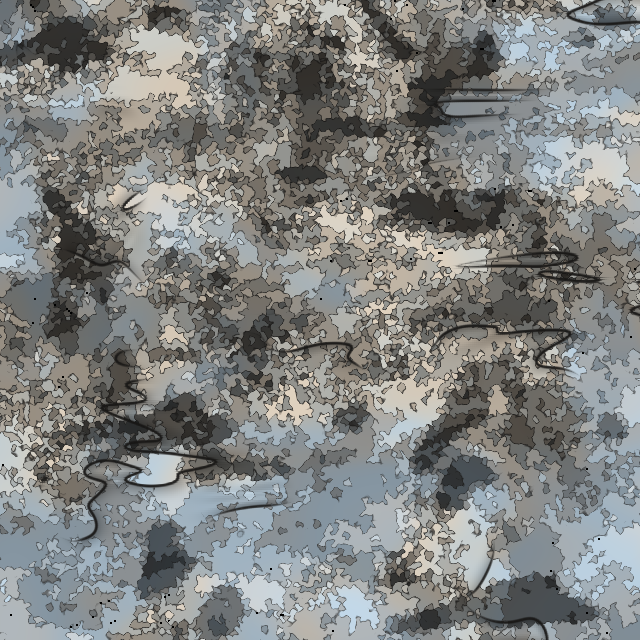
Write a WebGL 2 fragment shader that draws this texture.

```glsl
#version 300 es
precision highp float;
// Weathered rock in flat, jagged patches with thin dark outlines.
// Small cellular shards each take a posterised tone from layered sines;
// neighbours of equal tone merge, and only unequal ones get an outline.

#define SHARDS 108.0      // shards across the canvas
#define LEVELS 8.0        // posterised tone steps
#define MEAN_TONE 0.565
#define CONTRAST 0.205
#define GRAIN 0.50        // tone scatter in busy zones
#define ROUGHNESS 0.72    // gain from one sine layer to the next
#define LINE_WIDTH 0.0006 // half width of outlines
#define LINE_INK 0.80
#define CREVICE_WIDTH 0.0022

uniform vec2 u_resolution;
out vec4 fragColor;

const mat2 TURN = mat2(0.80, 0.60, -0.60, 0.80);

vec3 hash3(vec2 p) {
    vec3 q = fract(vec3(p.xyx) * vec3(0.1031, 0.1030, 0.0973));
    q += dot(q, q.yxz + 33.33);
    return fract((q.xxy + q.yzz) * q.zyx);
}

// Rotated, warped sine layers, centred on zero
float layeredSines(vec2 p, int layers) {
    float sum = 0.0, amp = 1.0;
    for (int i = 0; i < layers; i++) {
        p = TURN * p + 1.7;
        p += 0.65 * sin(p.yx * 0.8 + float(i));
        sum += amp * sin(p.x) * sin(p.y);
        p *= 1.93;
        amp *= ROUGHNESS;
    }
    return sum;
}

// 1 in the smooth bluish zones, 0 on the broken warm rock
float calmness(vec2 p) {
    float rim = length((p - vec2(0.55, 0.62)) * vec2(1.0, 1.2)) - 0.25;
    return smoothstep(0.0, 0.8, 0.5 * layeredSines(p * 9.0 + 4.0, 3) + 1.5 * rim);
}

// Posterised tone of the shard at a site
float toneLevel(vec2 site, float scatter) {
    float calm = calmness(site);
    float busy = smoothstep(-0.5, 0.9, layeredSines(site * 17.0 + 9.0, 3));
    float pocket = smoothstep(0.75, 1.05, layeredSines(site * vec2(9.0, 15.0) + 21.0, 3));
    float tone = MEAN_TONE + 0.10 * calm - 0.34 * pocket;
    tone += CONTRAST * mix(1.0, 0.55, calm) * layeredSines(site * vec2(12.0, 15.0), 6);
    tone += GRAIN * (scatter - 0.5) * busy * (1.0 - 0.7 * calm);
    return clamp(floor(tone * LEVELS), 1.0, 6.0);
}

// x: tone level of the patch, y: distance to the nearest unequal patch
vec2 patches(vec2 uv) {
    vec2 p = uv * SHARDS;
    vec2 cell = floor(p);
    float near = 9.0, other = 9.0, nearLevel = -1.0;
    for (int y = -1; y <= 1; y++) {
        for (int x = -1; x <= 1; x++) {
            vec2 id = cell + vec2(x, y);
            vec3 rnd = hash3(id + 57.0);
            vec2 site = id + 0.1 + 0.8 * rnd.xy;
            // Stretch each shard along its own direction
            float angle = 6.2832 * fract(rnd.x * 7.3 + rnd.z * 3.1);
            vec2 dir = vec2(cos(angle), sin(angle));
            vec2 d = p - site;
            float dist = length(vec2(0.75 * dot(d, dir), 1.35 * dot(d, vec2(-dir.y, dir.x))));
            float level = toneLevel(site / SHARDS, rnd.z);
            if (dist < near) {
                if (level != nearLevel) other = near;
                near = dist;
                nearLevel = level;
            } else if (level != nearLevel) {
                other = min(other, dist);
            }
        }
    }
    return vec2(nearLevel, 0.5 * (other - near) / SHARDS);
}

void main() {
    vec2 uv = gl_FragCoord.xy / u_resolution.y;
    float pixel = 1.0 / u_resolution.y;

    // Patches, with slightly ragged borders
    vec2 ragged = uv + 0.0013 * sin(uv.yx * 390.0 + 2.0 * sin(uv * 170.0));
    vec2 patchInfo = patches(ragged);
    float tone = (patchInfo.x + 0.5) / LEVELS;
    float calm = calmness(uv);
    float drift = layeredSines(uv * 8.0 + 31.0, 2);
    tone += 0.018 * drift;

    // Warm rock against cool haze, with a small shift per tone
    vec3 tint = mix(vec3(1.03, 1.0, 0.94), vec3(0.94, 1.01, 1.06), calm);
    tint += 0.035 * sin(patchInfo.x * 2.1 + 3.0 * drift) * vec3(1.0, -0.1, -1.0);
    vec3 color = tone * tint;

    // Long crevices with shade on their lower side
    float ridge = layeredSines(uv * vec2(5.0, 9.0) + 13.0, 4);
    float slope = length(vec2(dFdx(ridge), dFdy(ridge))) / pixel;
    float side = ridge / max(slope, 0.5);
    float reach = smoothstep(0.1, 0.6, layeredSines(uv * 7.0 + 2.0, 2));
    float width = CREVICE_WIDTH * reach;
    float crevice = reach * (1.0 - smoothstep(width - pixel, width + pixel, abs(side)));
    color *= 1.0 - 0.35 * reach * step(0.0, side) * exp(-side / 0.012);

    // Outlines, fainter in the calm zones
    float line = 1.0 - smoothstep(LINE_WIDTH - 0.5 * pixel, LINE_WIDTH + 0.5 * pixel, patchInfo.y);
    float ink = max(line * LINE_INK * (1.0 - 0.35 * calm), 0.9 * crevice);
    fragColor = vec4(mix(color, vec3(0.09, 0.085, 0.08), ink), 1.0);
}
```
